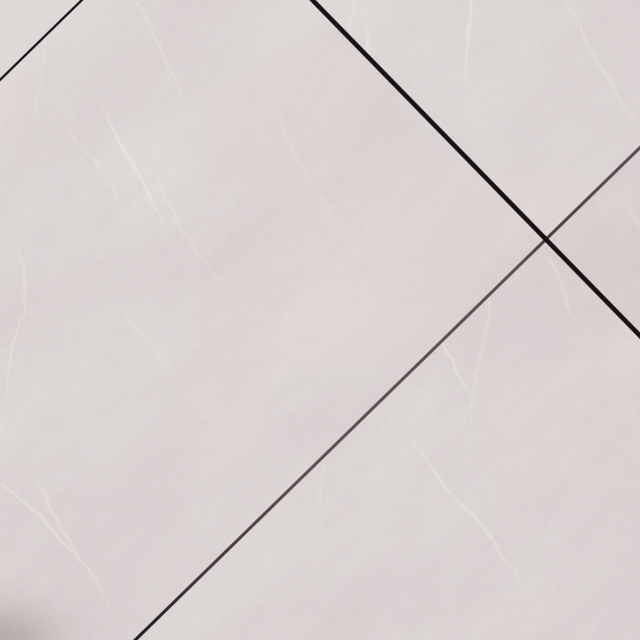
Give the GLSL for this texture, as a WebGL 1 fragment shader.

```glsl
precision highp float;

uniform vec2 u_resolution;

const vec3 STONE_LIGHT = vec3(0.877, 0.852, 0.850);
const vec3 STONE_DARK = vec3(0.835, 0.800, 0.800);
const vec3 VEIN_COLOR = vec3(0.915, 0.895, 0.885);
const vec3 JOINT_BLACK = vec3(0.09, 0.075, 0.08);
const vec3 JOINT_WORN = vec3(0.37, 0.30, 0.315);
const vec3 SHADOW_COLOR = vec3(0.66, 0.62, 0.62);

const vec2 CROSSING = vec2(0.853, 0.626);
const vec2 TILE_SIZE = vec2(1.2, 0.774);
const float TILE_ANGLE = 0.773;
const int VEIN_COUNT = 14;

float hash(vec2 p) {
  return fract(sin(dot(p, vec2(127.1, 311.7))) * 43758.5453);
}

float noise(vec2 p) {
  vec2 cell = floor(p);
  vec2 f = fract(p);
  f = f * f * (3.0 - 2.0 * f);
  float low = mix(hash(cell), hash(cell + vec2(1.0, 0.0)), f.x);
  float high = mix(hash(cell + vec2(0.0, 1.0)), hash(cell + 1.0), f.x);
  return mix(low, high, f.y);
}

float fbm(vec2 p) {
  float sum = 0.0;
  float gain = 0.5;
  for (int i = 0; i < 5; i++) {
    sum += gain * noise(p);
    p = p * 2.03 + 17.3;
    gain *= 0.5;
  }
  return sum / 0.97;
}

// Canvas position to axes along the joints
vec2 toTileAxes(vec2 p, float angle) {
  float c = cos(angle);
  float s = sin(angle);
  return vec2(c * p.x + s * p.y, c * p.y - s * p.x);
}

float lineMask(float dist, float halfWidth, float blur) {
  return 1.0 - smoothstep(halfWidth - blur, halfWidth + blur, abs(dist));
}

// Wavering hairline that tapers at both ends
float vein(vec2 p, vec2 start, float angle, float len, float width, float seed, float px) {
  vec2 dir = vec2(cos(angle), sin(angle));
  vec2 d = p - start;
  float along = dot(d, dir);
  float side = dot(d, vec2(-dir.y, dir.x));
  side += 0.025 * (noise(vec2(along * 9.0, seed)) - 0.5);
  side += 0.006 * (noise(vec2(along * 55.0, seed + 5.0)) - 0.5);
  float taper = smoothstep(0.0, 0.2 * len, along) * (1.0 - smoothstep(0.55 * len, len, along));
  float swell = width * (0.4 + 1.2 * noise(vec2(along * 28.0, seed + 9.0)));
  return taper * (1.0 - smoothstep(0.0, swell + px, abs(side)));
}

// Two families of veins, scattered anew in each tile
float tileVeins(vec2 local, vec2 tileId, vec2 size, float px) {
  float result = 0.0;
  for (int i = 0; i < VEIN_COUNT; i++) {
    float seed = float(i) * 7.31 + dot(tileId, vec2(31.7, 57.3));
    vec2 start = vec2(hash(vec2(seed, 1.0)), hash(vec2(seed, 2.0)) * 0.8 + 0.3) * size;
    float family = step(0.62, hash(vec2(seed, 3.0)));
    float angle = mix(-1.77, -2.42, family) + 0.28 * (hash(vec2(seed, 4.0)) - 0.5);
    float len = mix(0.13, 0.42, hash(vec2(seed, 5.0)));
    float strength = mix(0.2, 0.75, hash(vec2(seed, 6.0)));
    result = max(result, strength * vein(local, start, angle, len, 0.003, seed, px));
  }
  return result;
}

// Cloudy stone with diagonal streaks and fine grain
vec3 stone(vec2 q, vec2 uv, vec2 tileId) {
  vec2 offset = tileId * 13.7;
  float cloud = fbm(q * vec2(3.5, 6.0) + offset);
  float streak = fbm(q * vec2(14.0, 42.0) + offset + 40.0);
  float tone = 0.42 + 0.9 * (cloud - 0.5) + 0.4 * (streak - 0.5);
  tone += 0.35 * (uv.x - 0.5) - 0.15 * (uv.y - 0.5) + 0.15 * (hash(tileId) - 0.5);
  vec3 color = mix(STONE_LIGHT, STONE_DARK, clamp(tone, 0.0, 1.0));
  color += vec3(0.010, 0.0, -0.002) * smoothstep(0.55, 0.85, noise(uv * 6.0 + 3.0));
  return color + 0.012 * (noise(uv * 230.0) - 0.5);
}

void main() {
  float px = 1.0 / min(u_resolution.x, u_resolution.y);
  vec2 uv = gl_FragCoord.xy * px;
  vec2 q = toTileAxes(uv - CROSSING, TILE_ANGLE);
  vec2 tileId = floor(q / TILE_SIZE);
  vec2 nearest = floor(q / TILE_SIZE + 0.5);
  vec2 jointDist = q - nearest * TILE_SIZE;

  vec3 color = stone(q, uv, tileId);
  color = mix(color, VEIN_COLOR, tileVeins(q - tileId * TILE_SIZE, tileId, TILE_SIZE, px));

  // Soft shadow in the lower left corner
  float shadow = exp(-dot(uv / vec2(0.09, 0.055), uv / vec2(0.09, 0.055)));
  color = mix(color, SHADOW_COLOR, 0.75 * shadow);

  // Thin joints alternate between worn and black
  float blackRow = mod(nearest.y, 2.0);
  float wear = (1.0 - blackRow) * smoothstep(-1.0, -0.5, q.x);
  wear *= 0.75 + 0.5 * noise(vec2(q.x * 12.0, nearest.y));
  float thin = lineMask(jointDist.y, mix(0.0024, 0.0018, blackRow), 0.8 * px);
  color = mix(color, mix(JOINT_BLACK, JOINT_WORN, clamp(wear, 0.0, 1.0)), thin);

  // Thick joints
  float thick = lineMask(jointDist.x, 0.0036, 0.8 * px);
  color = mix(color, JOINT_BLACK, thick);

  gl_FragColor = vec4(color, 1.0);
}
```
